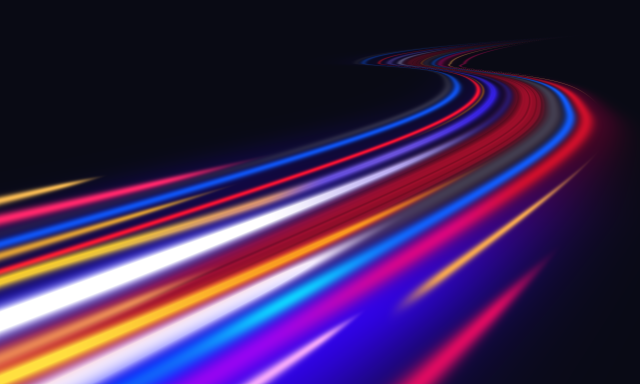
Give the GLSL for this background, as a WebGL 1 fragment shader.

```glsl
precision highp float;
uniform vec2 u_resolution;

const vec3 NIGHT = vec3(0.035, 0.04, 0.08);

float hash(float n) {
    return fract(sin(n * 127.1) * 43758.5453);
}

float noise(float t) {
    float i = floor(t), f = fract(t);
    return mix(hash(i), hash(i + 1.0), f * f * (3.0 - 2.0 * f));
}

// Horizontal place of a road edge at depth y: far arm, S-bend, near sweep
float edgeX(float y, vec2 cusp, float farCurve, vec2 swing, vec3 sweep) {
    float d = y - cusp.y;
    float n = max(y - sweep.x, 0.0);
    float bend = d < 0.0 ? farCurve * d * d : swing.x * d * d / (d * d + swing.y);
    return cusp.x + bend - sweep.y * (sqrt(n * n + sweep.z * sweep.z) - sweep.z);
}

float beam(float s, float center, float width) {
    float d = (s - center) / width;
    return exp(-d * d);
}

// Streak that narrows and fades from its tail to its tip
float wisp(float s, float center, float width, float x, float tail, float tip) {
    float t = clamp((tip - x) / (tip - tail), 0.0, 1.0);
    return beam(s, center, width * (0.1 + 0.9 * sqrt(t))) * smoothstep(0.0, 0.45, t);
}

void lay(inout vec3 col, vec3 paint, float amount) {
    col = mix(col, paint, clamp(amount, 0.0, 1.0));
}

vec3 trails(vec2 p) {
    float x = p.x, y = p.y;
    float left = edgeX(y, vec2(0.569, 0.165), 63.9, vec2(0.154, 0.00016), vec3(0.217, 2.156, 0.098));
    float right = edgeX(y, vec2(0.677, 0.167), 41.3, vec2(0.224, 0.0008), vec3(0.2935, 1.108, 0.0913));
    float s = (x - left) / max(right - left, 0.004);
    float hot = 1.0 - smoothstep(0.15, 0.75, x);
    float curve = smoothstep(0.6, 0.78, x);
    float low = smoothstep(0.35, 0.85, y);
    float grain = 0.8 + 0.4 * noise(s * 70.0);
    vec3 col = NIGHT;

    // Broad washes of light
    lay(col, vec3(0.07, 0.03, 0.34), beam(s, 0.0, 0.38) * (0.2 + 0.7 * hot));
    lay(col, vec3(0.08, 0.03, 0.28), beam(s, 0.3, 0.22) * 0.8);
    lay(col, mix(vec3(0.24, 0.02, 0.14), vec3(0.19, 0.01, 0.92), low),
        beam(s, 1.17, mix(0.13, 0.25, smoothstep(0.25, 0.6, y))));
    lay(col, vec3(0.56, 0.05, 0.15) * grain, beam(s, 0.7, 0.14) * 1.15);

    // Upper stripes
    lay(col, vec3(0.23, 0.23, 0.32), beam(s, -0.11, 0.05) * (0.75 - 0.4 * hot));
    lay(col, vec3(1.0, 0.15, 0.42), wisp(s, mix(-0.26, -0.16, x / 0.42), 0.07, x, 0.0, 0.43));
    lay(col, vec3(0.06, 0.34, 0.98), beam(s, -0.01, 0.045) * 0.95);
    lay(col, vec3(0.95, 0.68, 0.2), wisp(s, 0.09, 0.04, x, 0.0, 0.38) * 0.9);
    lay(col, vec3(0.98, 0.07, 0.2), beam(s, 0.215, 0.026));
    lay(col, vec3(0.45, 0.25, 0.12), beam(s, 0.265, 0.015) * curve);
    vec3 gold = mix(vec3(1.0, 0.83, 0.15), vec3(0.97, 0.65, 0.35), smoothstep(0.15, 0.42, x));
    gold = mix(gold, vec3(0.43, 0.33, 0.85), smoothstep(0.4, 0.52, x));
    gold = mix(gold, vec3(0.2, 0.12, 0.88), curve);
    lay(col, gold, beam(s, mix(0.285, 0.365, smoothstep(0.0, 0.5, x)), 0.045) * 1.1);

    // Broad white band with its blue halo
    lay(col, vec3(0.13, 0.1, 0.95), beam(s, 0.5, 0.125) * hot);
    vec3 white = mix(vec3(1.0), vec3(0.72, 0.66, 0.95), smoothstep(0.4, 0.65, x));
    white = mix(white, vec3(0.16, 0.09, 0.4), curve);
    lay(col, white, beam(s, 0.515, mix(0.035, 0.065, hot)) * (1.0 + 0.7 * hot));

    // Warm stripes and the second white band
    lay(col, vec3(0.95, 0.6, 0.35), wisp(s, 0.69, 0.04, x, 0.0, 0.36) * 0.9);
    lay(col, vec3(0.26, 0.24, 0.31), beam(s, 0.89, 0.06) * (1.0 - hot));
    lay(col, vec3(0.5, 0.25, 0.95), beam(s, 0.89, 0.075) * hot * 1.1);
    lay(col, vec3(1.0, 0.97, 1.0), wisp(s, 0.895, 0.055, x, 0.1, 0.64) * 1.5);
    lay(col, vec3(0.95, 0.12, 0.15), wisp(s, mix(0.77, 0.84, x / 0.78), 0.055, x, 0.1, 0.78) * 0.8);
    lay(col, mix(vec3(1.0, 0.88, 0.25), vec3(0.98, 0.6, 0.12), smoothstep(0.05, 0.5, x)),
        wisp(s, mix(0.77, 0.84, x / 0.78), 0.034, x, 0.1, 0.79) * 1.2);

    // Blue stripe, then magenta turning crimson around the bend
    lay(col, vec3(0.05, 0.08, 1.0), beam(s, 1.01, 0.075) * hot * 1.2);
    lay(col, mix(vec3(0.06, 0.36, 0.98), vec3(0.05, 0.83, 1.0), beam(x, 0.45, 0.12)),
        beam(s, 1.0, 0.037));
    vec3 magenta = mix(vec3(0.6, 0.02, 0.95), vec3(0.88, 0.02, 0.5), smoothstep(0.38, 0.68, x));
    magenta = mix(magenta, vec3(0.83, 0.06, 0.17), smoothstep(0.68, 0.84, x));
    lay(col, magenta, beam(s, 1.1, 0.05) * 0.95);

    // Loose streaks beside the road
    lay(col, vec3(0.96, 0.72, 0.32), wisp(s, -0.5, 0.06, x, 0.0, 0.17));
    lay(col, vec3(0.95, 0.65, 0.98), wisp(s, 1.19, 0.021, x, 0.4, 0.575));
    lay(col, vec3(0.96, 0.65, 0.32), wisp(s, 1.247, 0.022, x, 0.65, 0.94) * smoothstep(0.6, 0.7, x));
    lay(col, vec3(0.86, 0.04, 0.38), wisp(s, 1.45, 0.035, x, 0.62, 0.88));

    // The far arm sinks into darkness
    float lit = 0.4 * smoothstep(0.085, 0.15, y) + 0.6 * smoothstep(0.165, 0.25, y);
    return mix(NIGHT, col, lit);
}

void main() {
    // Vertical samples smooth the almost level far arm
    vec3 sum = vec3(0.0);
    for (int i = 0; i < 4; i++) {
        vec2 offset = vec2(0.0, (float(i) - 1.5) * 0.25);
        vec2 uv = (gl_FragCoord.xy + offset) / u_resolution;
        sum += trails(vec2(uv.x, 1.0 - uv.y));
    }
    gl_FragColor = vec4(sum / 4.0, 1.0);
}
```
